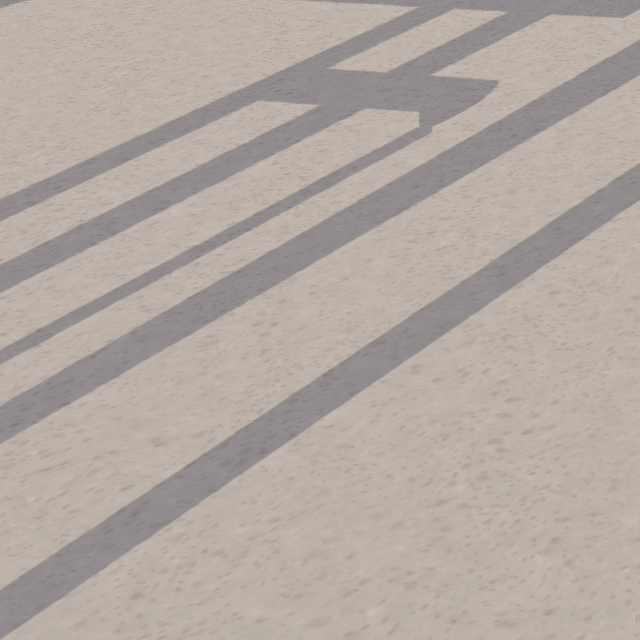
Reproduce this texture procedurally as a three.js fragment shader.

```glsl
// Slanted railing shadows falling across pitted, sunlit beige stone paving.
varying vec2 vUv;

vec2 hash2(vec2 p) {
  vec3 h = fract(p.xyx * vec3(0.1031, 0.103, 0.0973));
  h += dot(h, h.yzx + 33.33);
  return fract((h.xx + h.yz) * h.zy);
}

// Cellular noise: distance to the nearest point, and a random value of its cell.
vec2 cellular(vec2 p) {
  vec2 cell = floor(p), nearest = vec2(9.0, 0.0);
  for (int j = -1; j <= 1; j++) {
    for (int i = -1; i <= 1; i++) {
      vec2 id = cell + vec2(float(i), float(j));
      float d = length(id + hash2(id) - p);
      if (d < nearest.x) nearest = vec2(d, hash2(id + 71.0).x);
    }
  }
  return nearest;
}

// Distance to a bar whose edges are given by their heights at x = 0 and x = 1.
float bar(vec2 p, vec2 top, vec2 bottom) {
  return 0.87 * max(p.y - mix(top.x, top.y, p.x), mix(bottom.x, bottom.y, p.x) - p.y);
}

float railingShadow(vec2 p) {
  // Long rails, from the lowest to the highest.
  float d = bar(p, vec2(0.078, 0.746), vec2(0.0, 0.688));
  d = min(d, bar(p, vec2(0.366, 0.938), vec2(0.306, 0.883)));
  d = min(d, bar(p, vec2(0.586, 1.084), vec2(0.542, 1.048)));
  d = min(d, bar(p, vec2(0.688, 1.147), vec2(0.654, 1.122)));

  // Thin rail, ending where it bends into the crosspiece.
  float thin = bar(p, vec2(0.453, 0.987), vec2(0.430, 0.968));
  d = min(d, max(thin, p.x - 0.675));

  // Crosspiece with a rounded right end.
  float roundEnd = p.x - 0.781 + 6.83 * pow(max(0.878 - p.y, 0.0), 1.62);
  float slabTop = p.y - mix(0.927, 0.860, p.x);
  float slab = max(slabTop, mix(0.872, 0.800, p.x) - p.y);
  slab = max(slab, p.y - mix(0.688, 1.147, p.x));
  float bend = max(max(slabTop, 0.655 - p.x), mix(0.430, 0.968, p.x) - p.y);
  d = min(d, max(min(slab, bend), 0.7 * roundEnd));

  // Far beam along the top, and the corner at the upper left.
  float beam = max(mix(1.026, 0.970, p.x) - p.y, 0.8 * (p.x - 0.972 - 1.9 * (p.y - 0.971)));
  return min(d, min(beam, 0.987 + 0.29 * p.x - p.y));
}

void main() {
  vec2 p = vUv;

  // Paving coordinates, foreshortened with distance and sheared along the grain.
  float nearness = 1.0 / (1.7 - p.y);
  vec2 ground = vec2((p.x - 0.5) * nearness, 1.9 * nearness);
  ground.y -= 0.38 * ground.x;
  ground += 0.004 * sin(ground.yx * vec2(47.0, 39.0) + 2.0 * sin(ground * 23.0));

  // Layered mottling from broad patches to fine grain.
  float mottle = 0.0, frequency = 24.0, weight = 0.36;
  for (int i = 0; i < 4; i++) {
    mottle += weight * (cellular(ground * vec2(0.8, 1.3) * frequency + 17.0 * float(i)).x - 0.48);
    frequency *= 2.1;
    weight *= 0.85;
  }

  // Sparse pits and pale flecks of varied size.
  float pits = 0.0, flecks = 0.0;
  for (int i = 0; i < 3; i++) {
    float k = float(i);
    vec2 c = cellular(ground * vec2(0.75, 1.3) * (46.0 + 31.0 * k) + 53.0 * k);
    float clump = 0.65 + 0.35 * sin(ground.x * 19.0 + 3.0 * sin(ground.y * 13.0 + k));
    pits += clump * step(0.64, c.y) * (1.0 - smoothstep(0.04, 0.12 + 0.32 * c.y, c.x));
    flecks += step(c.y, 0.12) * (1.0 - smoothstep(0.05, 0.36, c.x));
  }

  // Slightly rough penumbra.
  float edge = railingShadow(p) + 0.002 * mottle;
  float shade = 1.0 - smoothstep(-0.0022, 0.0022, edge);

  vec3 sunlit = mix(vec3(0.735, 0.697, 0.665), vec3(0.752, 0.712, 0.675), p.y);
  vec3 color = mix(sunlit, vec3(0.572, 0.550, 0.556), shade);
  color *= 1.0 + 0.10 * mottle + 0.025 * flecks;
  color *= 1.0 - min(pits, 1.3) * vec3(0.072, 0.080, 0.085);
  gl_FragColor = vec4(color, 1.0);
}
```
